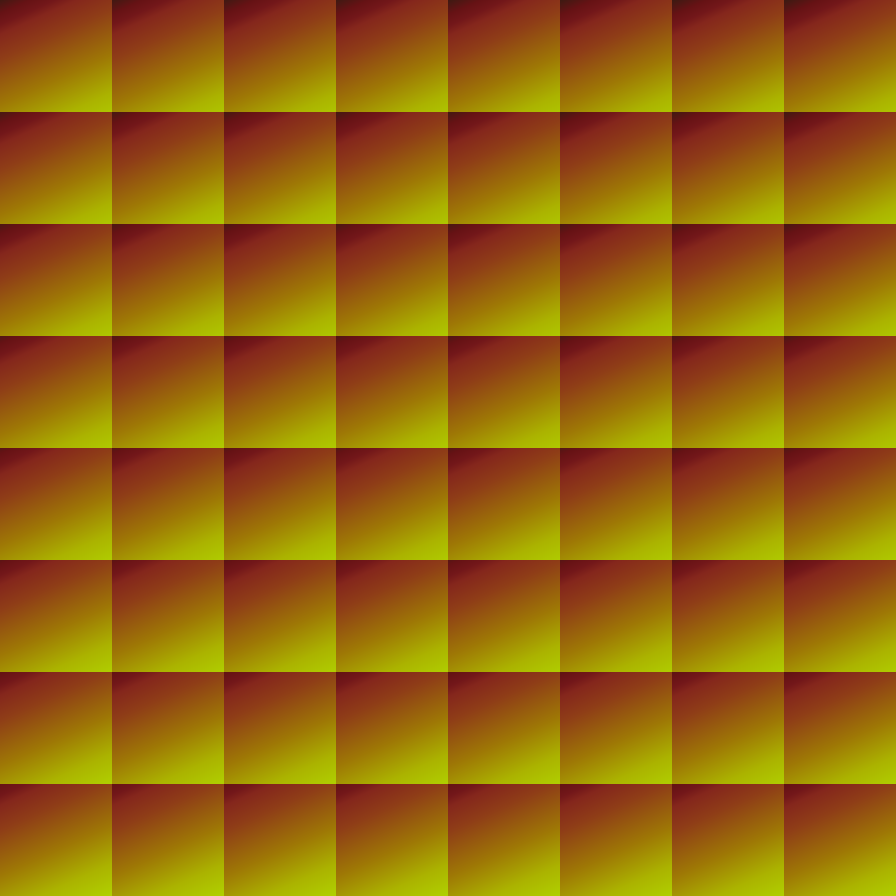
Reproduce this pattern procedurally as a three.js fragment shader.

```glsl
// Eight by eight square tiles, each shaded diagonally from dark red to lime.
varying vec2 vUv;

const float TILES = 8.0;
const float SLANT = 0.45;        // sideways share of the shading direction
const float ROW_DRIFT = 0.08;    // rows lighten from top to bottom
const float COLUMN_DRIFT = 0.015; // columns darken slightly to the right

// Blends toward the next colour stop between two positions.
vec3 blendStop(vec3 base, vec3 next, float start, float end, float t) {
  return mix(base, next, clamp((t - start) / (end - start), 0.0, 1.0));
}

vec3 emberToLime(float t) {
  vec3 color = vec3(0.24, 0.10, 0.07);
  color = blendStop(color, vec3(0.40, 0.07, 0.08), -0.04, 0.05, t);
  color = blendStop(color, vec3(0.45, 0.09, 0.10), 0.05, 0.12, t);
  color = blendStop(color, vec3(0.52, 0.15, 0.11), 0.12, 0.18, t);
  color = blendStop(color, vec3(0.56, 0.24, 0.09), 0.18, 0.335, t);
  color = blendStop(color, vec3(0.62, 0.47, 0.02), 0.335, 0.614, t);
  color = blendStop(color, vec3(0.67, 0.70, 0.00), 0.614, 0.847, t);
  return blendStop(color, vec3(0.69, 0.82, 0.00), 0.847, 1.04, t);
}

// Position along the tile's shading, from upper left to lower right.
float tileShade(vec2 local, float slant) {
  return (local.x * slant + 1.0 - local.y) / (1.0 + slant);
}

// Small shift of the shading from one tile to the next.
float tileDrift(vec2 cell, float count) {
  vec2 centered = cell / (count - 1.0) - 0.5;
  return -dot(centered, vec2(COLUMN_DRIFT, ROW_DRIFT));
}

vec3 tiledColor(vec2 uv) {
  vec2 grid = clamp(uv, 0.0, 0.99999) * TILES;
  float shade = tileShade(fract(grid), SLANT);
  return emberToLime(shade + tileDrift(floor(grid), TILES));
}

void main() {
  // Four samples within the pixel footprint smooth the seams.
  vec2 quarter = 0.25 * fwidth(vUv);
  vec3 color = vec3(0.0);
  for (int i = 0; i < 4; i++) {
    float index = float(i);
    vec2 corner = vec2(mod(index, 2.0), floor(index / 2.0)) * 2.0 - 1.0;
    color += tiledColor(vUv + corner * quarter);
  }
  gl_FragColor = vec4(color / 4.0, 1.0);
}
```
